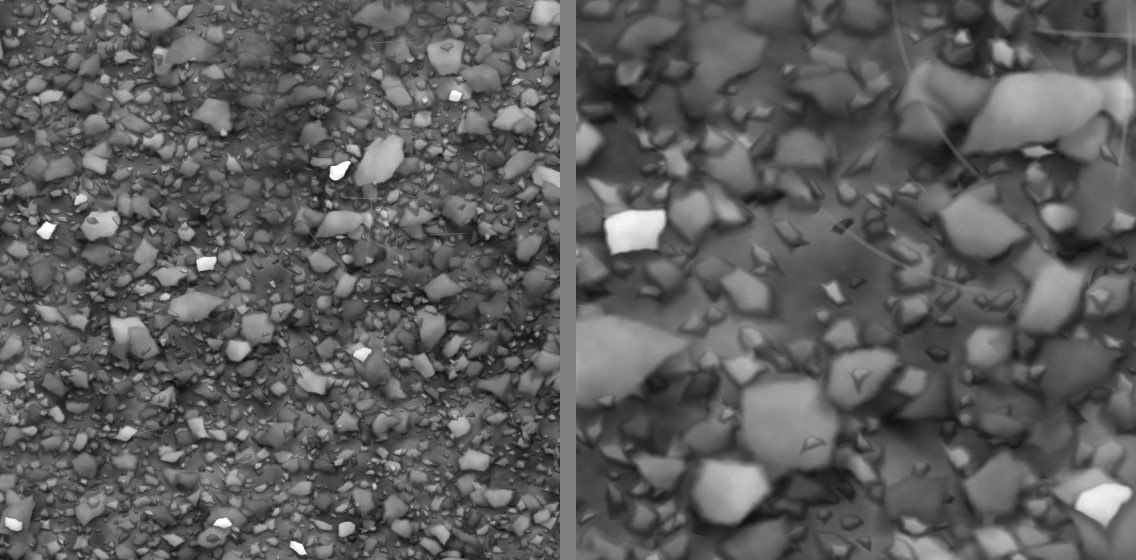
Left: the whole. Right: its middle third, enlarged.
This texture is drawn by a WebGL 1 fragment shader. Its source:

```glsl
precision highp float;
// Grey gravelly soil: soft mottled earth covered by layers of angular stones,
// from fine grit to pebbles, each a rounded random polygon lit from above.
// A few pale chips and thin curved fibres lie on top.
uniform vec2 u_resolution;

const float TAU = 6.28318;
const float SOIL_TONE = 0.35;
const float STONE_TONE = 0.5;
const float CHIP_TONE = 0.85;
const float FIBRE_TONE = 0.58;

float hash(vec2 p, float seed) {
  vec3 q = fract(vec3(p.xyx) * 0.1031 + seed * 0.0713);
  q += dot(q, q.yzx + 33.33);
  return fract((q.x + q.y) * q.z);
}

float noise(vec2 p, float seed) {
  vec2 cell = floor(p), f = fract(p);
  f = f * f * (3.0 - 2.0 * f);
  float low = mix(hash(cell, seed), hash(cell + vec2(1.0, 0.0), seed), f.x);
  float high = mix(hash(cell + vec2(0.0, 1.0), seed), hash(cell + 1.0, seed), f.x);
  return mix(low, high, f.y);
}

float fbm(vec2 p, float seed) {
  float sum = 0.0, amplitude = 0.5;
  for (int i = 0; i < 4; i++) {
    sum += amplitude * noise(p, seed + float(i));
    p = p * 2.03 + 7.1;
    amplitude *= 0.5;
  }
  return sum / 0.9375;
}

vec2 rotate(vec2 p, float angle) {
  float c = cos(angle), s = sin(angle);
  return vec2(c * p.x - s * p.y, s * p.x + c * p.y);
}

float smoothMax(float a, float b, float k) {
  float h = max(k - abs(a - b), 0.0) / k;
  return max(a, b) + h * h * k * 0.25;
}

// Signed distance to a convex stone cut by six random planes
float stoneDistance(vec2 p, float radius, vec2 id, float seed) {
  float d = -10.0;
  for (int i = 0; i < 6; i++) {
    float k = float(i);
    float angle = (k + 0.85 * hash(id, seed + 11.0 + k)) * TAU / 6.0;
    float reach = radius * mix(0.55, 1.1, hash(id, seed + 23.0 + k));
    d = smoothMax(d, dot(p, vec2(cos(angle), sin(angle))) - reach, radius * 0.15);
  }
  return d;
}

// Paints one jittered grid of stones, with their shadows, over a tone
float addStones(float tone, vec2 uv, float cells, float density, float size,
                float stoneTone, float blur, float seed) {
  vec2 grid = uv * cells;
  for (int j = 0; j < 3; j++) {
    for (int i = 0; i < 3; i++) {
      vec2 id = floor(grid) + vec2(float(i) - 1.0, 1.0 - float(j));
      if (hash(id, seed) > density) continue;
      vec2 jitter = vec2(hash(id, seed + 1.0), hash(id, seed + 2.0));
      vec2 offset = grid - id - mix(vec2(0.15), vec2(0.85), jitter);
      float radius = size * mix(0.6, 1.2, hash(id, seed + 3.0));
      if (length(offset) > radius * 2.0) continue;

      vec2 p = rotate(offset, 1.4 * (hash(id, seed + 4.0) - 0.5));
      p.y *= mix(1.0, 1.7, hash(id, seed + 5.0));
      float d = stoneDistance(p, radius, id, seed);
      float shadow = 1.0 - smoothstep(-0.1, 0.4, d / radius + 0.35 * offset.y / radius);
      tone *= 1.0 - 0.35 * shadow;

      // Lit top, darker lower facet, dim rim and mottled face
      float variety = hash(id, seed + 6.0) + hash(id, seed + 7.0) - 1.0;
      float facet = dot(p, vec2(variety, 0.8)) / radius + 0.25;
      float face = stoneTone + 0.2 * variety + 0.07 * offset.y / radius;
      face += 0.08 * (smoothstep(-0.3, 0.3, facet) - 0.5);
      face -= 0.07 * smoothstep(-0.35, 0.05, d / radius);
      face += 0.26 * (fbm(uv * 34.0, seed + 8.0) - 0.5);
      float edge = blur * cells;
      tone = mix(tone, face, 1.0 - smoothstep(-edge, edge, d));
    }
  }
  return tone;
}

// Faint thin arcs scattered over the ground
float addFibres(float tone, vec2 uv) {
  for (int i = 0; i < 9; i++) {
    vec2 id = vec2(float(i), 5.0);
    vec2 p = uv - vec2(hash(id, 71.0), hash(id, 72.0));
    p = rotate(p, TAU * hash(id, 73.0));
    float halfLength = mix(0.025, 0.08, hash(id, 74.0));
    float bend = 7.0 * (hash(id, 75.0) - 0.5);
    float d = abs(p.y - bend * p.x * p.x) / sqrt(1.0 + 4.0 * bend * bend * p.x * p.x);
    float line = 1.0 - smoothstep(0.0004, 0.0022, d);
    line *= 1.0 - smoothstep(0.4, 1.0, abs(p.x) / halfLength);
    tone = mix(tone, FIBRE_TONE, 0.35 * line);
  }
  return tone;
}

void main() {
  vec2 uv = gl_FragCoord.xy / u_resolution.y;
  vec2 warp = vec2(fbm(uv * 32.0, 41.0), fbm(uv * 32.0, 47.0)) - 0.5;
  vec2 ground = uv + 0.014 * warp;
  float patches = fbm(uv * 6.0, 53.0);
  float crowd = mix(0.65, 1.3, patches) * mix(1.25, 0.85, uv.y);

  float mottle = fbm(uv * vec2(19.0, 26.0), 59.0) - 0.5;
  float soil = SOIL_TONE + 0.55 * mottle;
  float tone = soil;
  tone = addStones(tone, ground, 66.0, 0.5, 0.42, STONE_TONE - 0.07, 0.0034, 100.0);
  tone = addStones(tone, ground, 42.0, 0.58, 0.46, STONE_TONE - 0.05, 0.0036, 200.0);
  tone = addStones(tone, ground, 25.0, 0.58, 0.47, STONE_TONE - 0.01, 0.0036, 300.0);
  tone = addStones(tone, ground, 15.0, 0.48, 0.45, STONE_TONE + 0.02, 0.0036, 400.0);
  tone = addStones(tone, ground, 9.5, 0.22, 0.4, STONE_TONE + 0.03, 0.0036, 500.0);
  tone = addStones(tone, ground, 44.0, 0.14, 0.36, STONE_TONE + 0.04, 0.003, 600.0);
  tone = mix(tone, soil, 0.5 * smoothstep(0.95, 0.75, crowd));
  tone = addFibres(tone, uv);
  tone = addStones(tone, ground, 9.0, 0.15, 0.19, CHIP_TONE, 0.002, 700.0);
  tone += 0.2 * (patches - 0.5);
  gl_FragColor = vec4(vec3(clamp(tone, 0.0, 1.0)), 1.0);
}
```
